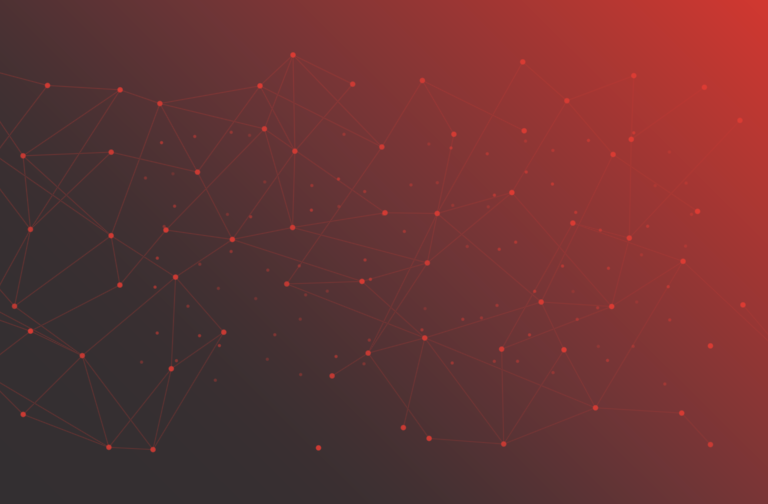
Give the GLSL for this background, as a Shadertoy shader.

```glsl
// A dark charcoal field warming to red at the upper right, overlaid with a
// faint network. Nodes are jittered cell points, hashed neighbours are joined
// by thin links, and a finer cell layer scatters dim dots through the middle.

const vec3 CHARCOAL = vec3(0.195, 0.182, 0.190);
const vec3 MAROON = vec3(0.430, 0.208, 0.214);
const vec3 SCARLET = vec3(0.820, 0.218, 0.188);
const vec3 NODE_RED = vec3(0.900, 0.235, 0.200);

// A layer of jittered cells; lo and hi bound the cells that may hold a point.
struct Layer {
    vec2 origin;
    float size;
    vec2 lo;
    vec2 hi;
    float fill;
    float seed;
};

float hash(vec2 cell, float seed) {
    vec3 q = fract(vec3(cell.xyx + seed) * vec3(0.1031, 0.1030, 0.0973));
    q += dot(q, q.yzx + 33.33);
    return fract((q.x + q.y) * q.z);
}

vec2 cellPoint(vec2 cell, Layer layer) {
    vec2 jitter = vec2(hash(cell, layer.seed), hash(cell, layer.seed + 17.3));
    return layer.origin + layer.size * (cell + 0.1 + 0.8 * jitter);
}

bool occupied(vec2 cell, Layer layer) {
    bool inside = all(greaterThanEqual(cell, layer.lo)) && all(lessThan(cell, layer.hi));
    return inside && hash(cell, layer.seed + 41.7) < layer.fill;
}

float segmentDistance(vec2 p, vec2 a, vec2 b) {
    vec2 ab = b - a;
    float along = clamp(dot(p - a, ab) / dot(ab, ab), 0.0, 1.0);
    return length(p - a - ab * along);
}

float coverage(float dist, float radius, float soft) {
    return 1.0 - smoothstep(radius - soft, radius + soft, dist);
}

// Round points of one layer, each with its own strength.
float scatter(vec2 p, Layer layer, float radius, float weakest, float soft) {
    vec2 home = floor((p - layer.origin) / layer.size);
    float ink = 0.0;
    for (int j = -1; j <= 1; j++)
    for (int i = -1; i <= 1; i++) {
        vec2 cell = home + vec2(i, j);
        if (!occupied(cell, layer)) continue;
        float strength = mix(weakest, 1.0, hash(cell, layer.seed + 5.9));
        float dist = length(p - cellPoint(cell, layer));
        ink = max(ink, strength * coverage(dist, radius, soft));
    }
    return ink;
}

// Thin links between nearby occupied cells, rarer for longer steps.
float links(vec2 p, Layer layer, float chance, float halfWidth, float soft) {
    vec2 steps[6] = vec2[6](vec2(1, 0), vec2(0, 1), vec2(1, 1),
                            vec2(1, -1), vec2(1, 2), vec2(2, -1));
    vec2 home = floor((p - layer.origin) / layer.size);
    float ink = 0.0;
    for (int j = -2; j <= 2; j++)
    for (int i = -2; i <= 1; i++) {
        vec2 cell = home + vec2(i, j);
        if (!occupied(cell, layer)) continue;
        vec2 start = cellPoint(cell, layer);
        // The left side is woven more tightly than the right.
        float local = chance * mix(1.0, 0.4, smoothstep(2.0, 10.0, cell.x));
        for (int k = 0; k < 6; k++) {
            vec2 other = cell + steps[k];
            float odds = k < 4 ? local : 0.45 * local;
            if (!occupied(other, layer) || hash(cell, 60.0 + float(k) * 7.1) > odds) continue;
            float dist = segmentDistance(p, start, cellPoint(other, layer));
            ink = max(ink, coverage(dist, halfWidth, soft));
        }
    }
    return ink;
}

// Diagonal ramp, eased into the dark floor on the lower left.
vec3 background(vec2 uv) {
    float ramp = 0.82 - 0.53 * (1.0 - uv.x) - 0.35 * (1.0 - uv.y);
    float excess = ramp - CHARCOAL.r;
    float warmth = 0.5 * (excess + sqrt(excess * excess + 0.006));
    vec3 low = mix(CHARCOAL, MAROON, clamp(warmth / 0.235, 0.0, 1.0));
    return mix(low, SCARLET, clamp((warmth - 0.235) / 0.39, 0.0, 1.0));
}

void mainImage(out vec4 fragColor, in vec2 fragCoord) {
    vec2 uv = fragCoord / iResolution.xy;
    vec2 p = fragCoord / iResolution.y;
    float pixel = 1.0 / iResolution.y;

    Layer nodes = Layer(vec2(0.0, 0.09), 0.137, vec2(-2, 0), vec2(13, 6), 0.93, 3.0);
    Layer dots = Layer(vec2(0.26, 0.23), 0.075, vec2(0), vec2(15, 7), 0.9, 29.0);

    vec3 color = background(uv);

    // Links fade towards the bright side
    float linkInk = links(p, nodes, 0.62, 0.001, pixel);
    color = mix(color, NODE_RED, linkInk * mix(0.24, 0.12, uv.x));

    // Fine dots, then the main nodes
    color = mix(color, NODE_RED, 0.6 * scatter(p, dots, 0.003, 0.35, pixel));
    color = mix(color, NODE_RED, 0.9 * scatter(p, nodes, 0.0052, 0.8, pixel));

    fragColor = vec4(color, 1.0);
}
```
